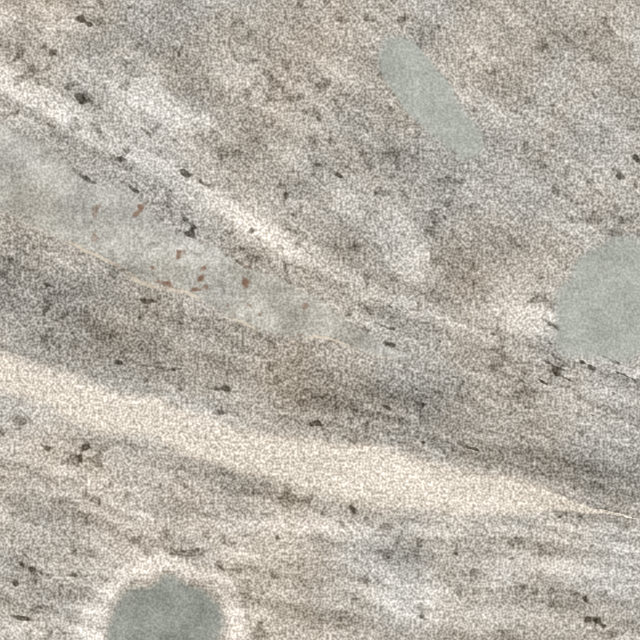
A Shadertoy shader for this texture:

```glsl
// Polished gneiss slab: slanting grey and cream layers, a pale vein, mica flecks and fine grain.

#define BASE_TONE 0.685
#define STREAK_CONTRAST 0.125
#define BLOTCH_CONTRAST 0.075
#define GRAIN_CONTRAST 0.29
#define GRAIN_SCALE 125.0
#define MICA_DARKNESS 0.50
#define COOL_TINT vec3(0.012, 0.000, -0.026)
#define WARM_TINT vec3(0.040, 0.000, -0.055)
#define GREEN_TINT vec3(-0.004, 0.006, -0.026)
#define RUST vec3(0.42, 0.27, 0.19)
#define CRACK_CREAM vec3(0.93, 0.87, 0.78)

// Unit gradient for a lattice cell
vec2 gradient(ivec2 cell) {
    uint h = uint(cell.x) * 0x9E3779B1u + uint(cell.y) * 0x85EBCA77u;
    h = (h ^ (h >> 15)) * 0xC2B2AE3Du;
    h ^= h >> 16;
    float angle = float(h & 1023u) * 6.2832 / 1024.0;
    return vec2(cos(angle), sin(angle));
}

// Gradient noise, about -0.7 to 0.7
float noise(vec2 p) {
    vec2 base = floor(p), f = p - base;
    ivec2 c = ivec2(base);
    vec2 s = f * f * f * (f * (f * 6.0 - 15.0) + 10.0);
    float a = dot(gradient(c), f);
    float b = dot(gradient(c + ivec2(1, 0)), f - vec2(1, 0));
    float d = dot(gradient(c + ivec2(0, 1)), f - vec2(0, 1));
    float e = dot(gradient(c + ivec2(1, 1)), f - vec2(1, 1));
    return mix(mix(a, b, s.x), mix(d, e, s.x), s.y);
}

float fbm(vec2 p) {
    float sum = 0.0, amplitude = 1.0;
    for (int i = 0; i < 5; i++) {
        sum += amplitude * noise(p);
        p = mat2(1.6, 1.2, -1.2, 1.6) * p + 7.3;
        amplitude *= 0.55;
    }
    return sum;
}

// Noise drawn out along the layers
float streakNoise(vec2 p) {
    return noise(p) + 0.6 * noise(p * 2.1 + 5.2) + 0.4 * noise(p * vec2(5.0, 4.0) + 9.7);
}

float bump(float x, float center, float width) {
    return 1.0 - smoothstep(0.25 * width, width, abs(x - center));
}

// Height across the layers: steep at the top, flattening at the bottom
float layerHeight(vec2 p) {
    float steep = smoothstep(0.42, 0.85, p.y + 0.35 * p.x);
    return p.y + mix(0.36 * p.x - 0.18 * p.x * p.x, 0.62 * p.x, steep);
}

// Scaled distance to a tilted ellipse: 1 on its edge
float ellipse(vec2 p, vec2 center, vec2 radius, float angle) {
    float c = cos(angle), s = sin(angle);
    return length(mat2(c, -s, s, c) * (p - center) / radius);
}

void mainImage(out vec4 fragColor, in vec2 fragCoord) {
    vec2 p = fragCoord / iResolution.y;
    vec2 w = p + 0.016 * vec2(fbm(p * 6.0), fbm(p * 6.0 + 31.0));
    float v = layerHeight(w);
    float upper = smoothstep(0.80, 1.0, v);
    float lower = 1.0 - smoothstep(0.30, 0.42, v);
    float blotch = fbm(p * 9.0 + 3.0);
    float grain = 0.55 * noise(p * GRAIN_SCALE) + noise(p * GRAIN_SCALE * 1.93 + 11.0);

    // Layers
    float streaks = streakNoise(vec2(w.x * 4.0, v * 21.0));
    float tone = BASE_TONE + STREAK_CONTRAST * streaks * (1.0 - 0.4 * upper + 0.4 * lower);
    tone += BLOTCH_CONTRAST * blotch * (1.0 + 0.4 * upper);
    tone += 0.07 * streakNoise(vec2(w.x * 15.0, v * 50.0) + 40.0);
    tone -= 0.075 * bump(v, 0.57, 0.15);
    tone += 0.16 * bump(v, 0.885, 0.035) * (1.0 - smoothstep(0.3, 0.75, p.x));
    tone += 0.10 * bump(v, 1.0, 0.07) * smoothstep(-0.3, 0.3, blotch);
    tone += 0.04 * lower;

    // Cream band that swells to the right and then pinches out
    float bandWidth = (0.045 + 0.035 * bump(p.x, 0.72, 0.35)) * (1.0 - smoothstep(0.75, 1.0, p.x));
    float bandOffset = abs(v - 0.415 - 0.04 * smoothstep(0.6, 0.95, p.x));
    float band = 1.0 - smoothstep(0.45, 1.0, (bandOffset + 0.008 * blotch) / (bandWidth + 0.001));
    tone = mix(tone, 0.87 + 0.05 * streaks, 0.9 * band);

    // Pale vein
    float veinWidth = 0.07 * (1.0 - smoothstep(0.4, 0.72, p.x));
    float veinOffset = v - 0.74 - 0.035 * noise(p * 9.0);
    float veinEdge = abs(veinOffset) - veinWidth;
    float vein = 1.0 - smoothstep(-0.014, 0.004, veinEdge);
    tone = mix(tone, 0.725 + 0.17 * fbm(w * 17.0), 0.85 * vein);

    // Smooth grey-green inclusions
    float wobble = 0.28 * blotch;
    float rightLump = ellipse(p, vec2(0.97, 0.53), vec2(0.12, 0.09), 0.5) + wobble;
    float topLump = ellipse(p, vec2(0.67, 0.85), vec2(0.125, 0.042), -0.9) + wobble;
    float lowLump = ellipse(p, vec2(0.25, 0.01), vec2(0.10, 0.09), 0.1) + wobble;
    float paleLump = 1.0 - smoothstep(0.85, 1.05, min(rightLump, topLump));
    float darkLump = 1.0 - smoothstep(0.8, 1.0, lowLump);
    float lump = max(paleLump, darkLump);
    tone = mix(tone, 0.70 + 0.07 * fbm(p * 24.0), 0.9 * paleLump);
    tone += 0.13 * bump(lowLump, 1.2, 0.25);
    tone = mix(tone, 0.57 + 0.09 * fbm(p * 20.0), 0.85 * darkLump);

    // Mica flecks, gathered in patches and chains along the layers
    float clean = (1.0 - 0.85 * band) * (1.0 - 0.9 * lump) * (1.0 - 0.7 * vein);
    float chain = bump(v, 0.50, 0.025) + bump(v, 0.91, 0.016);
    float fleck = noise(vec2(w.x * 19.0, v * 48.0) + 70.0) + 0.4 * noise(p * 75.0)
                + 0.3 * noise(p * 6.0 + 20.0) + 0.15 * chain;
    float mica = smoothstep(0.46, 0.70, fleck) * clean;
    float speckle = smoothstep(0.22, 0.60, noise(p * 48.0) + 0.6 * noise(p * 11.0 + 8.0)) * clean;
    tone *= (1.0 - MICA_DARKNESS * mica) * (1.0 - 0.24 * speckle);

    // Grain and tint
    tone += GRAIN_CONTRAST * grain * (1.0 - 0.6 * lump) * (1.0 - 0.4 * vein) * (1.0 - 0.35 * mica);
    float warmth = clamp(0.42 + 0.9 * fbm(p * 3.5 + 50.0) + 0.7 * band + 0.15 * lower, 0.0, 1.0);
    vec3 tint = mix(mix(COOL_TINT, WARM_TINT, warmth), GREEN_TINT, max(lump, 0.35 * vein));
    vec3 color = tone + tint;

    // Rust spots and a broken cream crack along the foot of the vein
    float rust = smoothstep(0.32, 0.60, noise(p * 30.0 + 4.0) + 0.5 * noise(p * 85.0));
    color = mix(color, RUST, 0.65 * rust * vein * bump(p.x, 0.32, 0.26));
    float crack = bump(veinEdge, -0.002, 0.006) * smoothstep(0.02, 0.0, veinOffset);
    crack *= smoothstep(-0.15, 0.2, noise(p * 14.0 + 60.0)) * (1.0 - smoothstep(0.5, 0.68, p.x));
    color = mix(color, CRACK_CREAM, 0.6 * crack);

    fragColor = vec4(clamp(color, 0.0, 1.0), 1.0);
}
```
